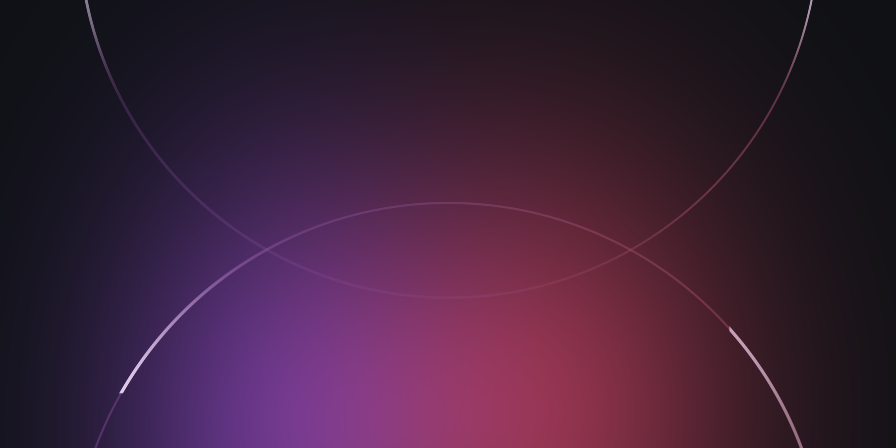
Write a Shadertoy shader that draws this background.

```glsl
// Violet and crimson glows rising from the lower edge of a near-black field,
// crossed by two large thin rings. Glows are stretched Gaussians; rings are
// circle distances whose tint, width and brightness vary along the arc.

// Elliptical Gaussian falloff; stretch holds the decay rate on each axis.
float glow(vec2 p, vec2 center, vec2 stretch) {
    vec2 d = p - center;
    return exp(-dot(d * d, stretch));
}

// Antialiased coverage of a circle outline.
float ring(vec2 p, vec2 center, float radius, float halfWidth) {
    float d = abs(length(p - center) - radius) - halfWidth;
    float pixel = 1.0 / iResolution.y;
    return 1.0 - smoothstep(-0.5 * pixel, 0.5 * pixel, d);
}

void mainImage(out vec4 fragColor, in vec2 fragCoord) {
    // Height is 1; x is centered and y starts at the lower edge.
    vec2 p = vec2(fragCoord.x - 0.5 * iResolution.x, fragCoord.y) / iResolution.y;
    float pixel = 1.0 / iResolution.y;

    // Background glows
    vec3 color = vec3(0.057, 0.066, 0.080);
    color += vec3(0.28, 0.13, 0.43) * glow(p, vec2(-0.38, 0.05), vec2(6.0, 2.5));
    color += vec3(0.50, 0.13, 0.20) * glow(p, vec2(0.20, 0.08), vec2(4.5, 2.6));

    float side = smoothstep(-0.5, 0.6, p.x);
    vec3 ringTint = mix(vec3(0.50, 0.28, 0.58), vec3(0.62, 0.30, 0.40), side);
    vec3 pale = vec3(0.86, 0.77, 0.88);

    // Upper ring, paling toward the top edge
    float topLight = smoothstep(0.76, 1.02, p.y);
    float upperWidth = mix(0.0032, 0.0023, side);
    float upper = ring(p, vec2(0.002, 1.161), 0.8255, upperWidth);
    float upperAlpha = mix(0.30, 0.52, side * smoothstep(0.35, 0.6, p.y));
    upperAlpha = mix(upperAlpha, mix(0.62, 0.80, side), topLight);
    color = mix(color, mix(ringTint, pale, topLight), upper * upperAlpha);

    // Lower ring, faint along its whole length
    vec2 lowerCenter = vec2(0.001, -0.294);
    float lower = ring(p, lowerCenter, 0.841, 0.0024);
    color = mix(color, ringTint, lower * 0.48);

    // Bright streaks: the left fades upward, the right fades downward
    float leftStart = smoothstep(-pixel, pixel, p.y - 0.122);
    float leftLight = leftStart * (1.0 - smoothstep(0.12, 0.53, p.y)) * step(p.x, 0.0);
    float rightStart = smoothstep(-pixel, pixel, p.x - 0.628);
    float rightLight = rightStart * mix(0.45, 0.82, smoothstep(0.0, 0.27, p.y));
    float streak = ring(p, lowerCenter, 0.841, 0.0037);
    vec3 streakTint = mix(vec3(0.72, 0.48, 0.80), vec3(0.92, 0.84, 0.96), leftLight);
    streakTint = mix(streakTint, vec3(0.86, 0.72, 0.82), side);
    color = mix(color, streakTint, streak * max(0.92 * leftLight, rightLight));

    fragColor = vec4(color, 1.0);
}
```
